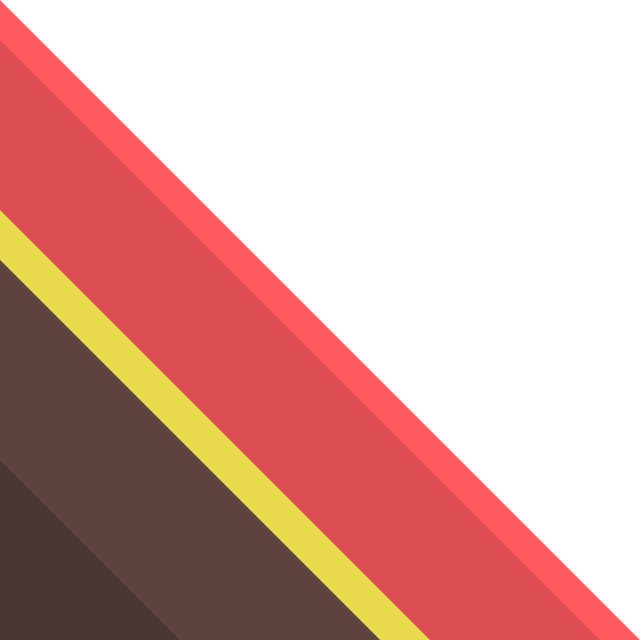
Give the GLSL for this background, as a Shadertoy shader.

```glsl
// Flat diagonal bands in brown, yellow and red stepping up to a white corner.

// Band edges, measured as x + y in canvas units
#define EDGE_DARK   0.281
#define EDGE_BROWN  0.594
#define EDGE_YELLOW 0.672
#define EDGE_RED    0.9375
#define EDGE_CORAL  1.0

const vec3 DARK_BROWN = vec3(0.290, 0.210, 0.200);
const vec3 BROWN      = vec3(0.361, 0.263, 0.239);
const vec3 YELLOW     = vec3(0.914, 0.851, 0.302);
const vec3 RED        = vec3(0.867, 0.306, 0.325);
const vec3 CORAL      = vec3(1.000, 0.353, 0.373);
const vec3 WHITE      = vec3(1.0);

// Smooth step across one band edge, about one pixel wide
float pastEdge(float diagonal, float edge, float pixel) {
    return clamp((diagonal - edge) / pixel + 0.5, 0.0, 1.0);
}

void mainImage(out vec4 fragColor, in vec2 fragCoord) {
    vec2 uv = fragCoord / iResolution.xy;
    float diagonal = uv.x + uv.y;
    float pixel = length(1.0 / iResolution.xy);

    // Layer the bands outward from the lower left corner
    vec3 color = DARK_BROWN;
    color = mix(color, BROWN,  pastEdge(diagonal, EDGE_DARK, pixel));
    color = mix(color, YELLOW, pastEdge(diagonal, EDGE_BROWN, pixel));
    color = mix(color, RED,    pastEdge(diagonal, EDGE_YELLOW, pixel));
    color = mix(color, CORAL,  pastEdge(diagonal, EDGE_RED, pixel));
    color = mix(color, WHITE,  pastEdge(diagonal, EDGE_CORAL, pixel));

    fragColor = vec4(color, 1.0);
}
```
